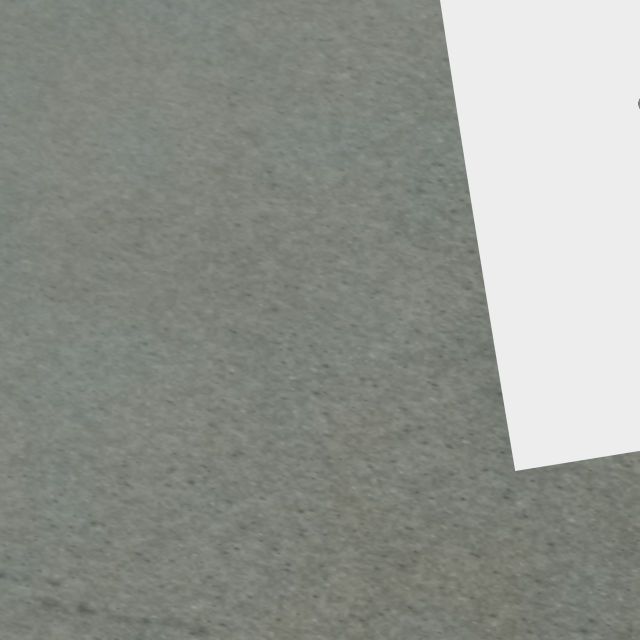
Write a Shadertoy shader that draws this texture.

```glsl
// A pale sheet lies over a grey-green, finely grained stone floor.
// The floor layers slanted value noise, scattered flecks and faint creases;
// the sheet is the intersection of two half planes with smoothed edges.

float hash(vec2 p) {
    vec3 q = fract(vec3(p.xyx) * 0.1031);
    q += dot(q, q.yzx + 33.33);
    return fract((q.x + q.y) * q.z);
}

float noise(vec2 p) {
    vec2 cell = floor(p), f = fract(p);
    f = f * f * (3.0 - 2.0 * f);
    float low = mix(hash(cell), hash(cell + vec2(1, 0)), f.x);
    float high = mix(hash(cell + vec2(0, 1)), hash(cell + vec2(1, 1)), f.x);
    return mix(low, high, f.y);
}

float fbm(vec2 p) {
    float sum = 0.0, weight = 0.5;
    for (int i = 0; i < 4; i++) {
        sum += weight * noise(p);
        p = mat2(1.6, 1.2, -1.2, 1.6) * p + 7.3;
        weight *= 0.5;
    }
    return sum / 0.9375;
}

// Signed fleck strength: dark pits are negative, pale chips positive.
float flecks(vec2 p, float density) {
    vec2 cell = floor(p);
    float sum = 0.0;
    for (int y = -1; y <= 1; y++)
    for (int x = -1; x <= 1; x++) {
        vec2 id = cell + vec2(x, y);
        vec2 center = id + vec2(hash(id + 11.0), hash(id + 47.0));
        vec2 d = (p - center) * vec2(1.0, 1.3);
        float size = mix(0.16, 0.42, hash(id + 83.0));
        float kind = hash(id + 131.0) < 0.58 ? -1.0 : 0.8;
        float present = step(hash(id + 173.0), density);
        sum += present * kind * exp(-dot(d, d) / (size * size));
    }
    return sum;
}

// Soft dark line between two points, broken up by noise.
float crease(vec2 p, vec2 a, vec2 b, float width) {
    vec2 ab = b - a;
    float t = clamp(dot(p - a, ab) / dot(ab, ab), 0.0, 1.0);
    float d = length(p - a - ab * t) + 0.008 * (noise(p * 45.0) - 0.5);
    return exp(-d * d / (width * width)) * noise(p * 70.0 + 5.0);
}

vec3 stoneFloor(vec2 p) {
    // Broad light: cooler at the upper left, warmer at the lower right
    vec3 color = mix(vec3(0.500, 0.518, 0.492), vec3(0.474, 0.485, 0.448),
                     smoothstep(-0.5, 0.8, p.x - p.y));
    color += 0.030 * (fbm(p * 5.0 + 2.0) - 0.5);
    color += vec3(0.022, 0.0, -0.022) * (fbm(p * 9.0 + 31.0) - 0.5);

    // Slanted grain, crisper toward the lower right
    vec2 slanted = vec2(p.x - 0.15 * p.y, p.y + 0.22 * p.x);
    float crisp = smoothstep(-0.9, 0.5, p.x - p.y);
    float grain = noise(slanted * vec2(95, 170)) - 0.5;
    grain += 0.75 * (noise(slanted * vec2(170, 290) + 19.0) - 0.5);
    grain += 0.6 * (noise(slanted * vec2(42, 80) + 53.0) - 0.5);
    color += grain * mix(0.035, 0.065, crisp);
    color += 0.085 * mix(0.35, 1.0, crisp) * flecks(slanted * vec2(65, 100), 0.16);

    // Worn creases in the lower left
    float wear = crease(p, vec2(-0.02, 0.104), vec2(0.09, 0.087), 0.006);
    wear += 0.8 * crease(p, vec2(0.04, 0.062), vec2(0.32, 0.012), 0.009);
    wear += 0.35 * crease(p, vec2(0.0, 0.035), vec2(0.14, 0.045), 0.025);
    return color - 0.14 * wear;
}

void mainImage(out vec4 fragColor, in vec2 fragCoord) {
    vec2 p = fragCoord / iResolution.xy;
    float pixel = 1.0 / min(iResolution.x, iResolution.y);

    // Sheet: left and bottom sides meet at one corner
    vec2 fromCorner = p - vec2(0.805, 0.264);
    float leftSide = dot(fromCorner, vec2(0.9875, 0.1577));
    leftSide += 0.012 * fromCorner.y * (0.736 - fromCorner.y);
    float bottomSide = dot(fromCorner, vec2(-0.1595, 0.987));
    float inside = min(leftSide, bottomSide);

    // Small nick at the right border
    float nick = length((p - vec2(1.0, 0.838)) * vec2(3.0, 1.0)) - 0.008;
    inside = min(inside, nick);

    float sheet = smoothstep(-0.7 * pixel, 0.7 * pixel, inside);
    vec3 color = mix(stoneFloor(p), vec3(0.929), sheet);
    fragColor = vec4(color, 1.0);
}
```
